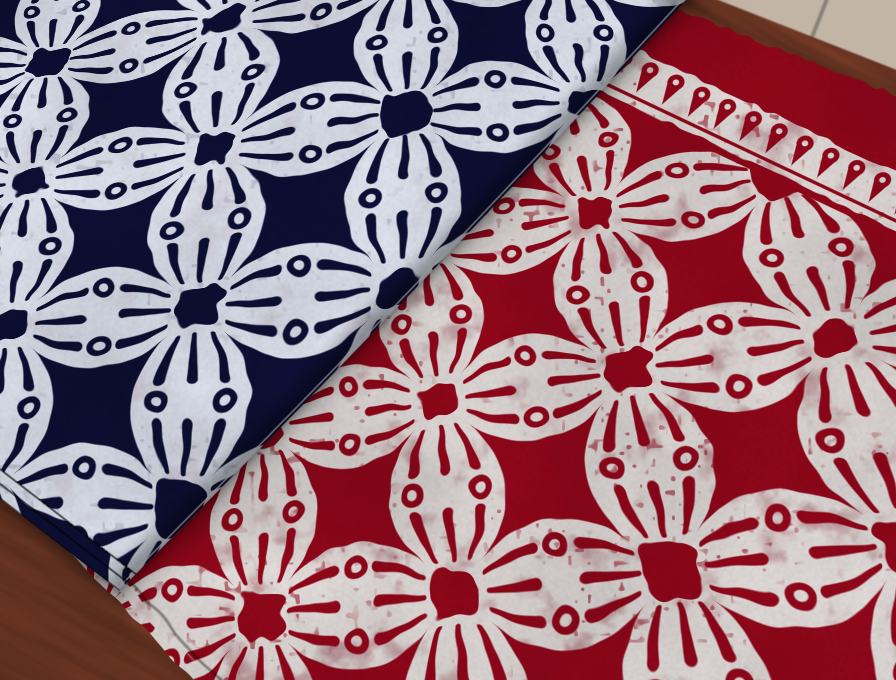
Reproduce this pattern procedurally as a Shadertoy shader.

```glsl
// Two overlapping batik cloths, navy over red, with four-petal flowers on a lattice.
// Each cloth inverts a perspective map to lattice units, then draws lens petals,
// slits, rings and blots as distance functions; noise adds wax wear and shading.

const vec3 NAVY = vec3(0.045, 0.055, 0.19);
const vec3 RED = vec3(0.53, 0.025, 0.095);
const vec3 COOL_WHITE = vec3(0.81, 0.83, 0.87);
const vec3 WARM_WHITE = vec3(0.82, 0.80, 0.79);
const vec3 WOOD = vec3(0.40, 0.20, 0.13);
const vec3 TILE = vec3(0.76, 0.71, 0.65);
const float PETAL_HALF_WIDTH = 0.30;
const float ROW_OFFSET = 0.58;      // outer slit rows, as a share of petal width
const float RING_RADIUS = 0.043;
const float RING_LINE = 0.017;
const float BLOT_RADIUS = 0.115;
const float WOBBLE = 0.022;
const float DROP_PITCH = 0.042;

struct Cloth {
    vec2 origin, right, down, persp;
    vec3 dye, pale;
    float bend, wear;
};

const Cloth TOP_CLOTH = Cloth(vec2(0.292, 0.452), vec2(0.280, -0.041), vec2(-0.058, 0.208),
    vec2(-0.030, -0.117), NAVY, COOL_WHITE, 1.0, 0.25);
const Cloth LOW_CLOTH = Cloth(vec2(0.924, 0.545), vec2(0.249, -0.072), vec2(-0.050, 0.196),
    vec2(-0.047, -0.115), RED, WARM_WHITE, 0.0, 1.0);

float hash(vec2 p) {
    vec3 q = fract(vec3(p.xyx) * 0.1031);
    q += dot(q, q.yzx + 33.33);
    return fract((q.x + q.y) * q.z);
}

float noise(vec2 p) {
    vec2 i = floor(p), f = fract(p);
    f = f * f * (3.0 - 2.0 * f);
    return mix(mix(hash(i), hash(i + vec2(1, 0)), f.x),
               mix(hash(i + vec2(0, 1)), hash(i + vec2(1, 1)), f.x), f.y);
}

float fbm(vec2 p) {
    float sum = 0.0, amp = 0.5;
    for (int i = 0; i < 4; i++) {
        sum += amp * noise(p);
        p = p * 2.03 + 17.0;
        amp *= 0.5;
    }
    return sum;
}

float cover(float d, float blur) { return 1.0 - smoothstep(-blur, blur, d); }

// Signed distance to a petal; t runs along it from -0.5 to 0.5, d across.
float petal(float t, float d) {
    float width = PETAL_HALF_WIDTH * (1.0 - 4.0 * t * t);
    float slope = 8.0 * PETAL_HALF_WIDTH * t;
    float lens = (abs(d) - width) / sqrt(1.0 + slope * slope);
    float along = abs(t), side = abs(d);
    float row = min(side, abs(side - ROW_OFFSET * width));
    float thick = mix(0.030, 0.011, clamp((along - 0.08) / 0.28, 0.0, 1.0));
    float slit = length(vec2(row, max(abs(along - 0.23) - 0.115, 0.0))) - thick;
    float centre = length(vec2(t, side - ROW_OFFSET * PETAL_HALF_WIDTH));
    float ring = abs(centre - RING_RADIUS) - RING_LINE;
    return max(lens, -min(slit, ring));
}

vec2 latticeCoord(Cloth c, vec2 p) {
    vec2 uv = inverse(mat2(c.right - p * c.persp.x, c.down - p * c.persp.y)) * (p - c.origin);
    return uv + c.bend * uv.y * sin(1.5 * uv.x) * vec2(0.06, -0.085);
}

// Share of undyed white at a lattice point.
float flowers(vec2 uv, float blur) {
    uv += WOBBLE * (vec2(noise(uv * 11.0), noise(uv * 11.0 + 40.0)) - 0.5);
    vec2 node = round(uv), local = uv - node, mid = fract(uv) - 0.5;
    float white = cover(min(petal(mid.x, local.y), petal(mid.y, local.x)), blur);
    float size = BLOT_RADIUS * mix(0.78, 1.15, hash(node + 50.0));
    vec2 sq = local * local;
    float blot = pow(dot(sq, sq), 0.25) - size + 0.05 * (noise(uv * 17.0) - 0.5);
    return white * (1.0 - cover(blot, blur));
}

// Woven colour with worn wax, stains and soft folds.
vec3 dyeCloth(Cloth c, float white, vec2 p) {
    float stain = c.wear * smoothstep(0.52, 0.80, fbm(p * 21.0 + 5.0));
    float speck = c.wear * smoothstep(0.76, 0.92, noise(p * 105.0)) * smoothstep(0.4, 0.65, fbm(p * 9.0));
    vec3 pale = mix(c.pale, c.pale * vec3(0.86, 0.72, 0.74), stain);
    vec3 col = mix(c.dye, pale, white * (1.0 - 0.55 * speck));
    return col * (0.90 + 0.20 * fbm(p * 7.0)) * (0.98 + 0.04 * noise(p * 240.0));
}

// White border strip with a row of tapered drops; q.x along, q.y across.
float borderWhite(vec2 q, float blur) {
    float x = (fract(q.x / DROP_PITCH) - 0.5) * DROP_PITCH + 0.12 * (q.y - 0.02);
    float head = length(vec2(x, q.y - 0.019));
    float taper = abs(x) - 0.012 * (0.057 - q.y) / 0.038;
    float drop = min(head - 0.012, max(taper, 0.019 - q.y));
    drop = max(drop, 0.0045 - head);
    float line = abs(q.y - 0.065) - 0.0025;
    float strip = abs(q.y - 0.0385) - 0.0385 + 0.006 * (noise(q * 60.0) - 0.5);
    return cover(max(strip, -min(drop, line)), blur);
}

void mainImage(out vec4 fragColor, in vec2 fragCoord) {
    vec2 p = vec2(fragCoord.x, iResolution.y - fragCoord.y) / iResolution.y;
    float px = 0.8 / iResolution.y, blur = px * 4.5;

    // Table wood and floor tile behind the cloths
    vec2 fromSelvage = p - vec2(1.014, 0.021);
    float selvage = dot(fromSelvage, vec2(0.365, -0.931));
    float run = dot(fromSelvage, vec2(0.931, 0.365));
    vec3 col = WOOD * (0.75 + 0.5 * fbm(vec2(p.x + p.y * 0.2, p.y * 9.0 - p.x * 5.0) * 5.0));
    float grout = cover(abs(fract(run / 0.2 - 0.4) - 0.5) * 0.2 - 0.003, px * 2.0);
    col = mix(col, mix(TILE, TILE * 0.72, grout), cover(0.035 - selvage, px * 2.0));

    // Lower red cloth, its border and its layered hem
    vec2 fromBorder = p - vec2(0.945, 0.077);
    vec2 border = vec2(dot(fromBorder, vec2(0.904, 0.427)), dot(fromBorder, vec2(-0.427, 0.904)));
    float white = flowers(latticeCoord(LOW_CLOTH, p), blur) * cover(0.088 - border.y, px);
    white = max(white, borderWhite(border, px));
    float lowHem = dot(p - vec2(0.103, 0.808), vec2(-0.727, 0.686)) + 0.008 * (noise(p * 30.0) - 0.5);
    float layer = cover(abs(lowHem + 0.018) - 0.007, px) * smoothstep(0.35, 0.5, noise(p * 16.0));
    vec3 red = dyeCloth(LOW_CLOTH, max(white, layer), p);
    red *= 1.0 - 0.4 * cover(abs(lowHem + 0.030) - 0.002, px * 2.0);
    float fray = 0.006 * (noise(p * 70.0) - 0.5);
    col = mix(col, red, cover(max(lowHem, selvage + fray), px));

    // Upper navy cloth: contact shadow, rolled edge and stacked hem
    float fold = dot(p - vec2(1.005, 0.0), vec2(0.722, 0.692)) - 0.009 * sin(3.0 * p.y + 0.3);
    float hem = dot(p - vec2(0.0, 0.690), vec2(-0.61, 0.79));
    float outside = max(fold, hem - 0.034);
    col *= 1.0 - 0.45 * exp(-max(outside, 0.0) * 70.0);
    white = flowers(latticeCoord(TOP_CLOTH, p + vec2(0.0, 0.07) * step(0.0, hem)), blur);
    vec3 blue = dyeCloth(TOP_CLOTH, white, p);
    blue *= 1.0 - 0.35 * smoothstep(-0.045, 0.0, fold);
    blue = mix(blue, COOL_WHITE * 0.7, 0.7 * cover(abs(fold + 0.004) - 0.0012, px));
    blue *= 1.0 - 0.6 * cover(abs(fract(hem / 0.017 + 0.5) - 0.5) * 0.017 - 0.0015, px) * step(-0.004, hem);
    col = mix(col, blue, cover(outside, px));

    fragColor = vec4(clamp(col, 0.0, 1.0), 1.0);
}
```
